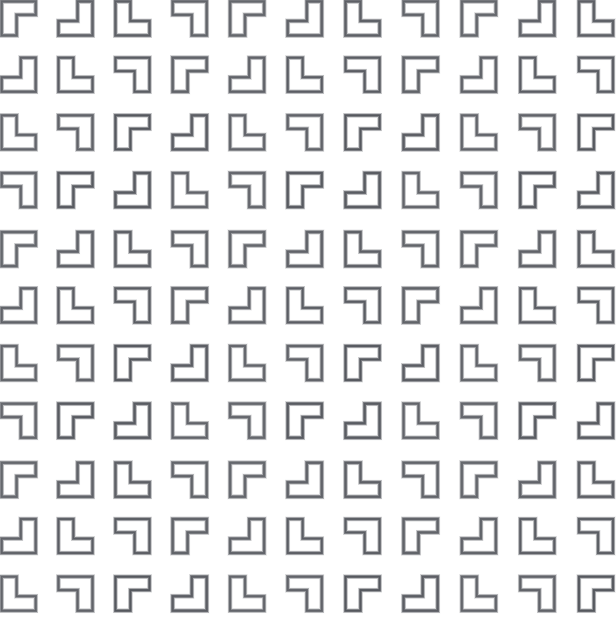
Give the GLSL for this pattern, as a Shadertoy shader.

```glsl
const vec2 PITCH = vec2(0.0902, 0.0901);        // tile spacing, in canvas heights
const vec2 FIRST_CENTRE = vec2(0.0292, 0.0288); // from the upper left corner
const float TILE_COUNT = 11.0;
const float HALF_SIZE = 0.295;                  // the rest is in tile spacings
const float HALF_LINE = 0.029;
const float SOFTNESS = 0.023;
const vec3 PAPER = vec3(1.0);
const vec3 INK = vec3(0.33, 0.34, 0.365);

float hash(vec2 p) {
    return fract(sin(dot(p, vec2(127.1, 311.7))) * 43758.5453);
}

// Square with one quadrant cut away; the arms meet at the positive corner
float cornerDistance(vec2 p, float halfSize, vec2 innerCorner) {
    vec2 box = abs(p) - halfSize;
    vec2 notch = p - innerCorner;
    return max(max(box.x, box.y), -max(notch.x, notch.y));
}

// Direction of the joined corner, cycling through four turns along diagonals
vec2 cornerDirection(vec2 cell) {
    float turn = mod(cell.x + cell.y, 4.0);
    float side = mod(turn, 2.0) < 0.5 ? -1.0 : 1.0;
    float level = abs(turn - 1.5) < 1.0 ? 1.0 : -1.0;
    return vec2(side, level);
}

// Slight unevenness in the spacing of columns and rows
vec2 tileDrift(vec2 cell) {
    float columnDrift = -0.0018 * cell.x * (TILE_COUNT - 1.0 - cell.x);
    float rowDrift = mod(cell.y, 4.0) < 0.5 ? 0.0 : -0.024;
    return vec2(columnDrift, rowDrift);
}

float strokeMask(float dist, float halfLine, float softness) {
    return 1.0 - smoothstep(halfLine - softness, halfLine + softness, abs(dist));
}

float tileInk(vec2 grid, float pixel) {
    vec2 cell = floor(grid);
    if (any(lessThan(cell, vec2(0.0))) || any(greaterThanEqual(cell, vec2(TILE_COUNT)))) return 0.0;

    vec2 direction = cornerDirection(cell);
    vec2 local = (grid - cell - 0.5 - tileDrift(cell)) * direction;

    // Upper arms are a little thinner than lower ones
    vec2 innerCorner = vec2(0.036, direction.y < 0.0 ? 0.062 : 0.044);
    float dist = cornerDistance(local, HALF_SIZE, innerCorner);

    // Wear recurs with the four-tile block
    vec2 block = mod(cell, 4.0);
    float halfLine = HALF_LINE + 0.003 * (hash(block + 7.0) - 0.5);
    float strength = mix(0.9, 1.0, hash(block));
    return strength * strokeMask(dist, halfLine, max(SOFTNESS, pixel));
}

void mainImage(out vec4 fragColor, in vec2 fragCoord) {
    vec2 position = vec2(fragCoord.x, iResolution.y - fragCoord.y) / iResolution.y;
    vec2 grid = (position - FIRST_CENTRE) / PITCH + 0.5;
    float pixel = 1.0 / (iResolution.y * PITCH.y);
    fragColor = vec4(mix(PAPER, INK, tileInk(grid, pixel)), 1.0);
}
```
